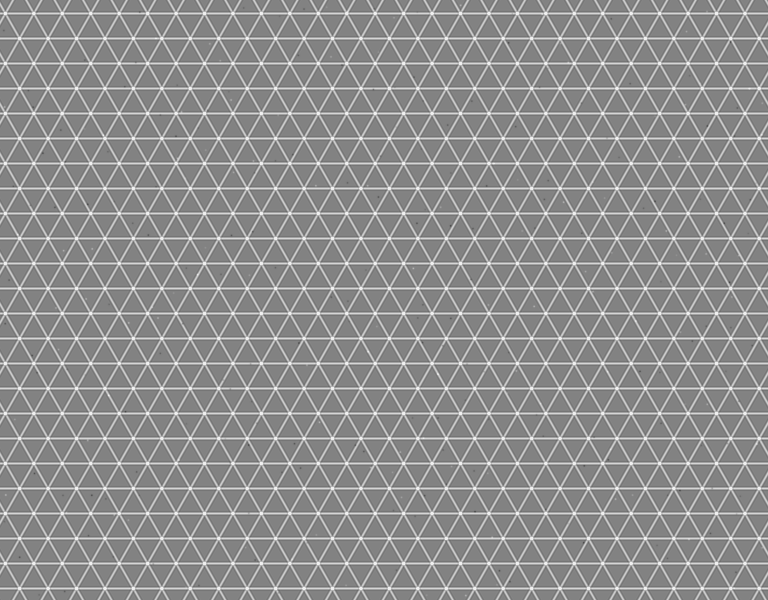
Write a WebGL 2 fragment shader that draws this pattern.

```glsl
#version 300 es
precision highp float;
// Seamless grid of thin white triangles on mid grey, with sparse faint specks.

uniform vec2 u_resolution;
out vec4 fragColor;

const float PI = 3.14159265;
const vec2 REPEATS = vec2(27.0, 24.0);      // triangles across, rows down (even)
const vec2 GRID_OFFSET = vec2(0.19, 0.46);  // in cells
const vec2 SPECK_CELLS = vec2(32.0, 25.0);
const float SPECK_CHANCE = 0.4;
const float LINE_SCALE = 0.0025;            // in canvas heights
const float GREY = 0.508;
const float ROW_GAIN = 0.33;
const float SLANT_GAIN = 0.30;
const float SPECK_GAIN = 0.2;
const float BRIGHTEST = 0.94;

// Sine-free hash: three values in 0..1 per cell
vec3 hash32(vec2 p) {
    vec3 q = fract(p.xyx * vec3(0.1031, 0.1030, 0.0973));
    q += dot(q, q.yxz + 33.33);
    return fract((q.xxy + q.yzz) * q.zyx);
}

float sinc(float x) {
    float a = PI * x;
    return abs(a) < 0.001 ? 1.0 : sin(a) / a;
}

// Soft line profile: bright core with a faint dark fringe
float lineProfile(float dist, float width) {
    float x = dist / width;
    return abs(x) < 3.0 ? sinc(x) * sinc(x / 3.0) : 0.0;
}

// Distance from x to the nearest whole number
float toNearest(float x) {
    return abs(fract(x + 0.5) - 0.5);
}

// Light added by the three families of parallel lines
float triangleGrid(vec2 uv, vec2 cell, float width) {
    vec2 g = uv * REPEATS - GRID_OFFSET;
    float lean = 0.5 * (g.y + 1.0);
    float slantScale = cell.x * cell.y / length(vec2(0.5 * cell.x, cell.y));
    float rows = lineProfile(toNearest(g.y) * cell.y, width);
    float rising = lineProfile(toNearest(g.x - lean) * slantScale, width);
    float falling = lineProfile(toNearest(g.x + lean) * slantScale, width);
    return ROW_GAIN * rows + SLANT_GAIN * (rising + falling);
}

// Light or dark dots, each kept inside its own cell so the edges wrap
float specks(vec2 uv, float aspect, float width) {
    vec2 p = uv * SPECK_CELLS;
    vec2 id = floor(p);
    vec3 rnd = hash32(id + 7.0);
    vec3 kind = hash32(id + 91.0);
    vec2 center = mix(vec2(0.15), vec2(0.85), rnd.xy);
    vec2 d = (fract(p) - center) / SPECK_CELLS * vec2(aspect, 1.0);
    float dot2 = dot(d, d) / (width * width);
    float tone = kind.x < 0.6 ? -1.0 : 1.0;
    float present = step(rnd.z, SPECK_CHANCE);
    return present * tone * mix(0.3, 1.0, kind.y) * exp(-2.5 * dot2);
}

void main() {
    vec2 uv = gl_FragCoord.xy / u_resolution;
    float aspect = u_resolution.x / u_resolution.y;
    vec2 cell = vec2(aspect, 1.0) / REPEATS;

    // Widen and dim lines when pixels are coarser than the line scale
    float width = max(LINE_SCALE, 1.0 / u_resolution.y);
    float dim = LINE_SCALE / width;

    float light = GREY + dim * triangleGrid(uv, cell, width);
    light += SPECK_GAIN * dim * dim * specks(uv, aspect, width);
    fragColor = vec4(vec3(clamp(light, 0.0, BRIGHTEST)), 1.0);
}
```
